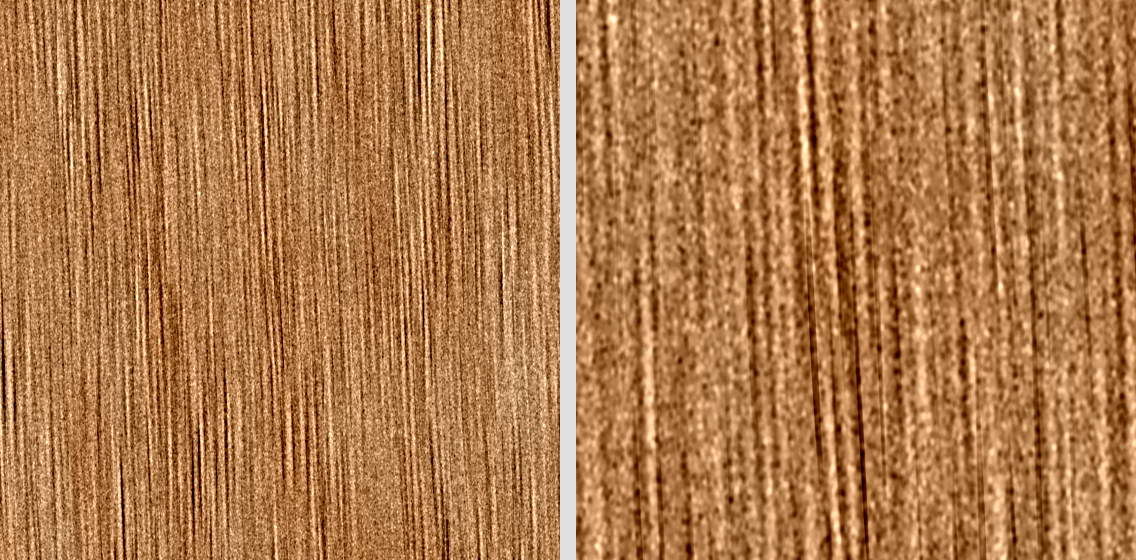
Left, the full canvas; right, a detail of the centre.
Give the GLSL for this texture, as a Shadertoy shader.

```glsl
// Brushed brown wood with fine, slightly leaning, near-vertical grain.
// Stretched cellular noise gives faint bands, paired light and dark fibres
// and thin pores; a small, nearly round layer adds the speckle on top.

#define WOOD_COLOR vec3(0.700, 0.489, 0.297)
#define LEAN 0.035
#define BAND_CELLS vec2(15.0, 4.0)
#define STRAND_CELLS vec2(105.0, 5.0)
#define FIBRE_CELLS vec2(195.0, 6.5)
#define PORE_CELLS vec2(205.0, 6.5)
#define SPECKLE_CELLS vec2(410.0, 290.0)
#define BAND_CONTRAST 0.019
#define STRAND_CONTRAST 0.024
#define FIBRE_CONTRAST 0.118
#define PORE_DEPTH 0.23
#define SPECKLE_CONTRAST 0.092

vec3 hash3(vec2 cell) {
    vec3 p = fract(cell.xyx * vec3(0.1031, 0.1030, 0.0973));
    p += dot(p, p.yxz + 33.33);
    return fract((p.xxy + p.yzz) * p.zyx);
}

// Sums soft spots of random tone around scattered points;
// the result has a mean of zero and a deviation of about one.
float cellNoise(vec2 p, float seed) {
    vec2 home = floor(p);
    float sum = 0.0;
    for (int y = -1; y <= 1; y++) {
        for (int x = -1; x <= 1; x++) {
            vec2 cell = home + vec2(x, y);
            vec3 random = hash3(cell + seed);
            vec2 offset = p - cell - random.xy;
            float falloff = max(0.0, 1.0 - dot(offset, offset));
            sum += (2.0 * random.z - 1.0) * falloff * falloff;
        }
    }
    return 2.2 * sum;
}

// Subtracts a sideways copy, so every fibre gets an opposite neighbour.
float fibreNoise(vec2 p, float seed) {
    vec2 sideStep = vec2(0.9, 0.0);
    return 0.7 * (cellNoise(p, seed) - cellNoise(p + sideStep, seed));
}

// Leans the grain and lets it drift gently sideways.
vec2 grainSpace(vec2 uv) {
    float drift = 0.002 * sin(5.0 * uv.y + 7.0 * uv.x)
                + 0.0008 * sin(13.0 * uv.y - 11.0 * uv.x);
    return vec2(uv.x + LEAN * uv.y + drift, uv.y);
}

void mainImage(out vec4 fragColor, in vec2 fragCoord) {
    vec2 uv = fragCoord / iResolution.y;
    vec2 grain = grainSpace(uv);

    // Layers from broad to fine
    float band = cellNoise(grain * BAND_CELLS, 17.0);
    float strand = cellNoise(grain * STRAND_CELLS, 91.0);
    float fibre = fibreNoise(grain * FIBRE_CELLS, 203.0);
    float pore = smoothstep(0.7, 1.8, fibreNoise(grain * PORE_CELLS, 347.0));
    float speckle = cellNoise(uv * SPECKLE_CELLS, 59.0);

    // Some areas are strongly lined, others almost smooth
    float lining = clamp(1.0 + 0.3 * cellNoise(grain * BAND_CELLS, 131.0), 0.4, 1.6);

    float tone = BAND_CONTRAST * band + STRAND_CONTRAST * strand
               + SPECKLE_CONTRAST * speckle
               + lining * (FIBRE_CONTRAST * fibre - PORE_DEPTH * pore);

    // Dark bands turn warmer, light ones paler
    vec3 warmth = vec3(-0.006, 0.004, 0.010) * band;
    vec3 color = WOOD_COLOR + tone + warmth;
    fragColor = vec4(clamp(color, 0.0, 1.0), 1.0);
}
```
